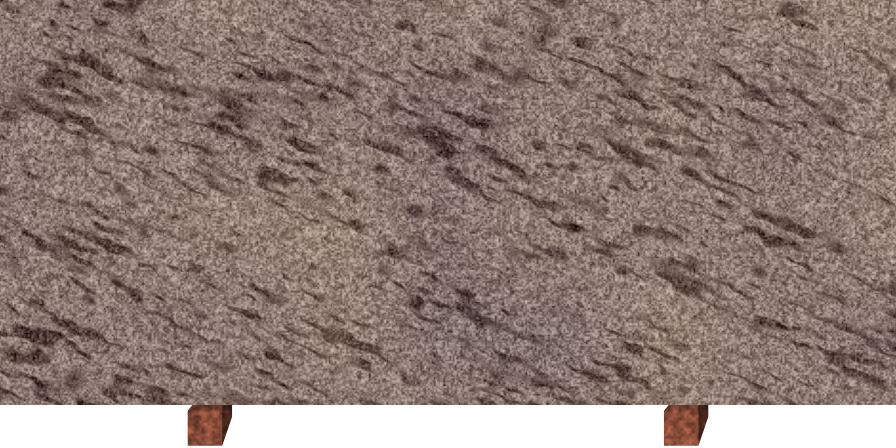
This texture is drawn by a Shadertoy shader. Its source:

```glsl
// A speckled brown granite slab with slanting dark veins, on two red stone feet.

const vec3 STONE = vec3(0.560, 0.480, 0.445);
const vec3 VEIN_TINT = vec3(0.235, 0.235, 0.225);
const vec3 COOL_TINT = vec3(-0.012, -0.006, 0.014);
const vec3 FOOT_FRONT = vec3(0.53, 0.295, 0.22);
const vec3 FOOT_SIDE = vec3(0.28, 0.145, 0.11);
const vec3 BACKGROUND = vec3(1.0);

const float SLAB_BOTTOM = 0.096;
const float VEIN_ANGLE = 0.44;       // radians below horizontal
const vec2 VEIN_SCALE = vec2(21.0, 80.0);
const float FINE_GRAIN = 235.0;      // grains per canvas height
const float COARSE_GRAIN = 120.0;

const float FOOT_START = 0.419;
const float FOOT_SPACING = 1.063;
const float FOOT_WIDTH = 0.099;
const float FRONT_WIDTH = 0.077;
const float FOOT_BOTTOM = 0.005;

float hash(vec2 p) {
    vec3 q = fract(vec3(p.xyx) * 0.1031);
    q += dot(q, q.yzx + 33.33);
    return fract((q.x + q.y) * q.z);
}

float noise(vec2 p) {
    vec2 cell = floor(p);
    vec2 f = fract(p);
    f = f * f * (3.0 - 2.0 * f);
    float low = mix(hash(cell), hash(cell + vec2(1, 0)), f.x);
    float high = mix(hash(cell + vec2(0, 1)), hash(cell + vec2(1, 1)), f.x);
    return mix(low, high, f.y);
}

// Coverage of the region where the signed distance is positive.
float cover(float d) {
    return clamp(d * iResolution.y + 0.5, 0.0, 1.0);
}

vec3 granite(vec2 p) {
    float c = cos(VEIN_ANGLE), s = sin(VEIN_ANGLE);
    vec2 along = vec2(c * p.x - s * p.y, s * p.x + c * p.y);

    // Broad patches decide where the veins gather.
    float patches = noise(along * vec2(5.0, 11.0) + 40.0);
    float cloud = noise(p * 4.0 + 71.0);
    float wobble = 0.5 * noise(p * 45.0 + 13.0);
    float vein = noise(along * VEIN_SCALE + vec2(wobble, 2.0 * wobble) + 100.0);

    float fine = noise(p * FINE_GRAIN + 7.0) - 0.5;
    float coarse = noise(p * COARSE_GRAIN + 310.0) - 0.5;
    float density = vein + 0.45 * (patches - 0.5) + 0.18 * coarse + 0.12 * fine;
    float dark = smoothstep(0.60, 0.94, density);

    // Sparse pale crystals and black specks.
    float speck = noise(p * 200.0 + 550.0);
    float pale = smoothstep(0.80, 0.97, speck);
    float black = smoothstep(0.20, 0.04, speck);

    float tone = 0.29 * fine + 0.18 * coarse + 0.05 * (0.5 - cloud);
    tone += 0.07 * pale - 0.13 * black;
    return STONE + tone - VEIN_TINT * dark + COOL_TINT * (2.0 * cloud - 0.6);
}

// Colour in rgb and coverage in a, for a foot with its left edge at x = 0.
vec4 foot(vec2 q, vec2 p) {
    float left = max(0.0, 0.8 * (q.y - 0.083));
    float right = min(FOOT_WIDTH, FRONT_WIDTH + 0.34 * (q.y - FOOT_BOTTOM));
    float mask = cover(q.x - left) * cover(right - q.x) * cover(q.y - FOOT_BOTTOM);

    float mottle = noise(p * 75.0) + 0.7 * noise(p * 170.0 + 20.0) - 0.85;
    float side = cover(q.x - FRONT_WIDTH);
    vec3 color = mix(FOOT_FRONT, FOOT_SIDE, side);
    color *= 1.0 + 0.55 * mottle;
    color *= mix(1.0, 0.78, smoothstep(0.080, 0.088, q.y));
    return vec4(color, mask);
}

void mainImage(out vec4 fragColor, in vec2 fragCoord) {
    vec2 p = fragCoord / iResolution.y;
    vec3 color = BACKGROUND;

    for (int i = 0; i < 2; i++) {
        vec2 corner = vec2(FOOT_START + float(i) * FOOT_SPACING, 0.0);
        vec4 support = foot(p - corner, p);
        color = mix(color, support.rgb, support.a);
    }

    color = mix(color, granite(p), cover(p.y - SLAB_BOTTOM));
    fragColor = vec4(clamp(color, 0.0, 1.0), 1.0);
}
```
